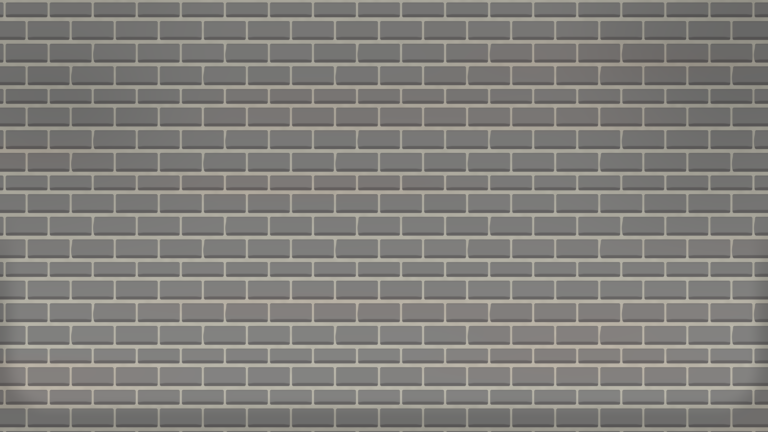
Reproduce this texture procedurally as a WebGL 2 fragment shader.

```glsl
#version 300 es
precision highp float;
// Grey brick wall in running bond: courses repeat in groups of one short and
// three tall rows. Each brick is a rounded box with a dark lower bevel, set in
// pale mortar; slow noise and an edge shade weather the whole wall.
#define BRICK_PITCH 0.10197
#define FIRST_JOINT 0.0106
#define SHORT_COURSE 0.0431
#define TALL_COURSE 0.0524
#define GROUP_TOP 0.0014
#define CUT_DEPTH 0.8984
#define JOINT_WIDTH 0.0064
#define BED_WIDTH 0.0100
#define CORNER 0.0032
#define BEVEL 0.0066

uniform vec2 u_resolution;
out vec4 outColor;

const vec3 FACE = vec3(0.482, 0.480, 0.474);
const vec3 BEVEL_DARK = vec3(0.372, 0.364, 0.362);
const vec3 MORTAR = vec3(0.680, 0.670, 0.625);
const vec3 MORTAR_EDGE = vec3(0.560, 0.552, 0.525);

float hash(vec2 p) {
    return fract(sin(dot(p, vec2(127.1, 311.7))) * 43758.5453);
}

float noise(vec2 p) {
    vec2 i = floor(p), f = fract(p);
    f = f * f * (3.0 - 2.0 * f);
    return mix(mix(hash(i), hash(i + vec2(1, 0)), f.x),
               mix(hash(i + vec2(0, 1)), hash(i + vec2(1, 1)), f.x), f.y);
}

float roundedBox(vec2 p, vec2 halfSize, float radius) {
    vec2 q = abs(p) - halfSize + radius;
    return length(max(q, 0.0)) + min(max(q.x, q.y), 0.0) - radius;
}

// Returns course index, distance below the course top, and course height.
vec3 findCourse(float depth) {
    // The last courses skip two tall rows.
    depth += step(CUT_DEPTH, depth) * 2.0 * TALL_COURSE;
    float groupHeight = SHORT_COURSE + 3.0 * TALL_COURSE;
    float y = depth - GROUP_TOP;
    float group = floor(y / groupHeight);
    float t = y - group * groupHeight;
    if (t < SHORT_COURSE) return vec3(group * 4.0, t, SHORT_COURSE);
    float row = min(floor((t - SHORT_COURSE) / TALL_COURSE), 2.0);
    return vec3(group * 4.0 + 1.0 + row,
                t - SHORT_COURSE - row * TALL_COURSE, TALL_COURSE);
}

vec3 brickWall(vec2 pos, float pixel) {
    vec3 course = findCourse(pos.y);
    float x = (pos.x - FIRST_JOINT) / BRICK_PITCH - 0.5 * mod(course.x, 2.0);
    float column = floor(x);
    vec2 local = vec2((x - column - 0.5) * BRICK_PITCH, course.y - 0.5 * course.z);
    vec2 halfSize = 0.5 * vec2(BRICK_PITCH - JOINT_WIDTH, course.z - BED_WIDTH);

    // Slightly crooked ends on some bricks, recurring with the tile.
    float crooked = step(0.7, hash(mod(vec2(column, course.x), vec2(3, 4))));
    float lean = crooked * 0.0012 * sin(local.y * 130.0 + 1.0);
    float d = roundedBox(local + vec2(lean * step(local.x, 0.0), 0.0), halfSize, CORNER);

    // Brick face with a bevel along its lower edge and a faint upper edge.
    float rise = halfSize.y - local.y;
    float slant = 0.0012 * smoothstep(0.7, 1.0, abs(local.x) / halfSize.x);
    float bevel = 1.0 - smoothstep(BEVEL - pixel, BEVEL + pixel, rise + slant);
    float topEdge = smoothstep(0.004, 0.0, local.y + halfSize.y);
    vec3 brick = FACE * (0.99 + 0.02 * hash(vec2(column, course.x)));
    brick = mix(brick, BEVEL_DARK, 0.9 * bevel);
    brick *= 1.0 - 0.06 * topEdge;

    // Mortar is palest along its middle.
    vec3 mortar = mix(MORTAR_EDGE, MORTAR, smoothstep(0.0, 0.0026, d));
    mortar *= 0.98 + 0.04 * noise(pos * 70.0);
    return mix(brick, mortar, smoothstep(-0.6 * pixel, 0.6 * pixel, d));
}

float wallShade(vec2 pos, float aspect) {
    float side = min(pos.x, aspect - pos.x);
    // Gentle brightening towards the foot of the wall.
    float shade = 0.96 + 0.10 * smoothstep(0.15, 0.88, pos.y);
    // Broad smudges near the sides and the upper corners.
    float smudge = noise(vec2(pos.x * 2.2 + pos.y * 1.2, pos.y * 4.5 - pos.x));
    float outer = smoothstep(0.55, 0.05, side) * smoothstep(0.75, 0.15, pos.y);
    shade -= outer * (0.04 + 0.13 * smudge);
    // Dark rim with rounded lower corners.
    vec2 center = vec2(0.5 * aspect, 0.42);
    float rim = roundedBox(pos - center, vec2(0.5 * aspect - 0.025, 0.52), 0.09);
    float low = smoothstep(0.45, 0.75, pos.y);
    shade -= 0.17 * low * smoothstep(-0.025, 0.03, rim);
    return shade;
}

void main() {
    float pixel = 1.0 / u_resolution.y;
    vec2 pos = gl_FragCoord.xy * pixel;
    pos.y = 1.0 - pos.y;
    vec3 color = brickWall(pos, pixel) * wallShade(pos, u_resolution.x * pixel);

    // Faint warm stain in broad horizontal bands.
    float stain = smoothstep(0.5, 0.9, noise(vec2(pos.x * 1.5, pos.y * 14.0)));
    color *= mix(vec3(1.0), vec3(1.015, 0.99, 0.985), stain);
    outColor = vec4(color, 1.0);
}
```
